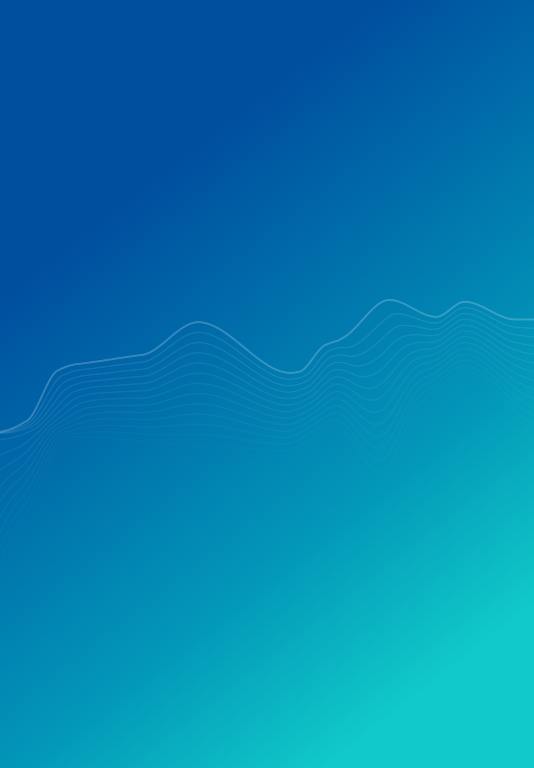
This background is drawn by a WebGL 2 fragment shader. Its source:

```glsl
#version 300 es
precision highp float;

uniform vec2 u_resolution;
out vec4 fragColor;

// Diagonal ramp from deep blue to turquoise
vec3 background(vec2 p) {
  float t = clamp((0.78 * p.x + 0.622 - p.y) / 0.955, 0.0, 1.0);
  vec3 color = mix(vec3(0.0, 0.305, 0.62), vec3(0.0, 0.44, 0.67), min(t / 0.32, 1.0));
  color = mix(color, vec3(0.01, 0.595, 0.725), clamp((t - 0.32) / 0.35, 0.0, 1.0));
  return mix(color, vec3(0.065, 0.79, 0.785), clamp((t - 0.67) / 0.33, 0.0, 1.0));
}

// Crest of the ribbon; its steep rises slide right as s grows
float upperEdge(float x, float s) {
  float slide = 0.04 * sqrt(s);
  float y = 0.4375;
  y += 0.045 * smoothstep(-0.005 + 0.03 * s, 0.100 + 0.07 * s, x);
  y += 0.041 * smoothstep(0.035 + 0.03 * s, 0.075 + 0.07 * s, x);
  y += 0.018 * smoothstep(0.060, 0.235, x);
  y += 0.039 * smoothstep(0.185, 0.258, x);
  y -= 0.066 * smoothstep(0.258, 0.378, x);
  y += 0.022 * smoothstep(0.378, 0.450, x);
  y += 0.021 * smoothstep(0.390, 0.424, x - 0.5 * slide);
  y += 0.052 * smoothstep(0.437, 0.507, x - slide);
  y -= 0.022 * smoothstep(0.507, 0.568, x);
  y += 0.0195 * smoothstep(0.568, 0.605, x);
  return y - 0.023 * smoothstep(0.605, 0.671, x);
}

// Foot of the ribbon, with a deep dip right of the middle
float lowerEdge(float x) {
  float y = 0.431;
  y -= 0.010 * smoothstep(0.10, 0.26, x);
  y -= 0.008 * smoothstep(0.26, 0.37, x);
  y += 0.031 * smoothstep(0.37, 0.436, x);
  y -= 0.058 * smoothstep(0.436, 0.495, x);
  y += 0.094 * smoothstep(0.495, 0.555, x);
  y += 0.036 * smoothstep(0.545, 0.605, x);
  return y - 0.070 * smoothstep(0.605, 0.705, x);
}

// One strand: s runs from crest (0) to foot (1), fanning down at the left
float strand(float x, float s) {
  float drop = max(s - 0.3, 0.0) / 0.7;
  float rise = smoothstep(-0.03, 0.03, x) + smoothstep(0.02, 0.06 + 0.03 * drop, x);
  return mix(upperEdge(x, s), lowerEdge(x), s) - 0.11 * drop * (2.0 - rise);
}

void main() {
  vec2 p = gl_FragCoord.xy / u_resolution.y;
  float pixel = 1.0 / u_resolution.y;
  vec3 color = background(p);

  // Fine strands, fading toward the foot
  for (int i = 0; i < 13; i++) {
    float s = float(i) / 12.0;
    float y = strand(p.x, s);
    float slope = (strand(p.x + 0.001, s) - strand(p.x - 0.001, s)) / 0.002;
    float d = abs(p.y - y) / sqrt(1.0 + slope * slope);
    float halfWidth = i == 0 ? 0.0006 : 0.0002;
    float opacity = i == 0 ? 0.27 : mix(0.125, 0.02, s);
    float line = 1.0 - smoothstep(halfWidth, halfWidth + pixel, d);
    color = mix(color, vec3(0.78, 0.86, 0.95), line * opacity);
  }

  fragColor = vec4(color, 1.0);
}
```
